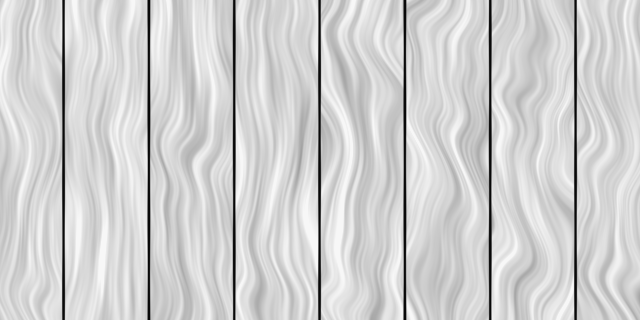
Write a Shadertoy shader that draws this texture.

```glsl
vec3 hash3(vec2 p) {
    vec3 h = fract(p.xyx * vec3(0.1031, 0.1030, 0.0973));
    h += dot(h, h.yxz + 33.33);
    return fract((h.xxy + h.yzz) * h.zyx);
}

// Cellular noise: every cell holds one soft spot, lighter or darker
float cellNoise(vec2 p) {
    vec2 cell = floor(p);
    float sum = 0.0;
    for (int j = -1; j <= 1; j++)
    for (int i = -1; i <= 1; i++) {
        vec2 c = cell + vec2(i, j);
        vec3 h = hash3(c);
        vec2 d = c + h.xy - p;
        float k = max(0.0, 1.0 - dot(d, d));
        sum += (2.0 * h.z - 1.0) * k * k;
    }
    return sum;
}

// Sideways bend of the fibres, from layered sines
float grainBend(vec2 p, float id) {
    vec3 phase = 6.2832 * hash3(vec2(id + 20.0, 4.7));
    float strength = 0.05 + 0.025 * mod(id, 2.0) + 0.05 * smoothstep(1.0, 4.0, id);
    float bend = sin(2.3 * p.y + phase.x + 0.9 * sin(2.6 * p.x + phase.y));
    bend += 0.6 * sin(4.3 * p.y + phase.y + 1.8 * sin(3.1 * p.x + 1.1 * p.y + phase.z));
    bend += 0.25 * sin(8.1 * p.y + phase.z + 4.0 * p.x + 1.5 * sin(1.7 * p.y + phase.x));
    return strength * bend;
}

void mainImage(out vec4 fragColor, in vec2 fragCoord) {
    // One unit is one plank width
    float pixel = 7.5 / iResolution.x;
    vec2 p = fragCoord * pixel - vec2(0.745, 0.0);
    float id = floor(p.x);
    vec2 local = vec2(p.x - id, p.y);

    // Stretched fibres in three sizes
    vec2 fibre = local + vec2(grainBend(local, id) + 5.0 * id + 20.0, 3.7 * id + 40.0);
    float grey = 0.84;
    grey += 0.055 * cellNoise(fibre * vec2(7.0, 0.7));
    grey += 0.095 * cellNoise(fibre * vec2(17.0, 0.9) + 11.0);
    grey += 0.055 * cellNoise(fibre * vec2(36.0, 2.2) + 37.0);
    grey = clamp(grey, 0.62, 0.97);

    // Dark gaps with slightly uneven edges
    float gapDist = abs(fract(p.x + 0.5) - 0.5);
    float halfWidth = 0.015 + 0.0015 * sin(5.0 * p.y + 2.0 * floor(p.x + 0.5));
    float soft = max(0.010, 0.7 * pixel);
    float wood = smoothstep(halfWidth - soft, halfWidth + soft, gapDist);

    fragColor = vec4(vec3(mix(0.03, grey, wood)), 1.0);
}
```
